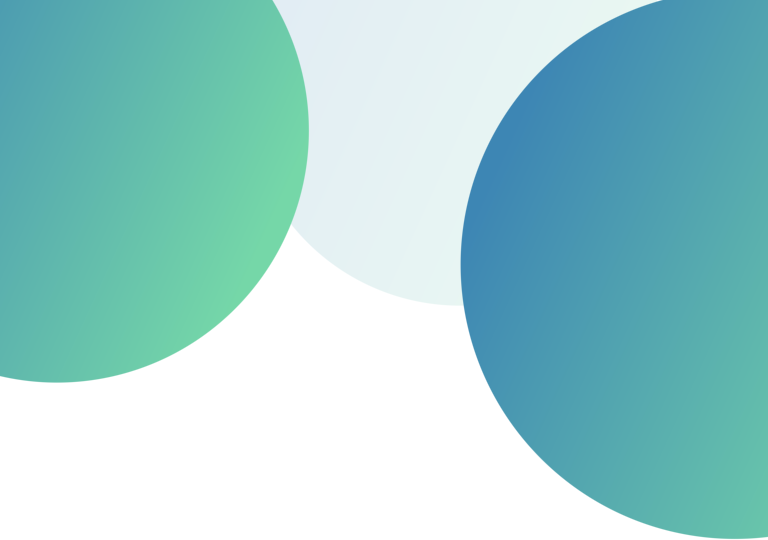
Give the GLSL for this background, as a WebGL 2 fragment shader.

```glsl
#version 300 es
precision highp float;

uniform vec2 u_resolution;
out vec4 outColor;

const vec3 WHITE = vec3(1.0);
const vec3 BLUE = vec3(0.24, 0.525, 0.705);
const vec3 GREEN = vec3(0.46, 0.845, 0.66);
const vec2 GRADIENT_DIRECTION = vec2(0.91, -0.415);
const float GRADIENT_REACH = 0.94;

float circleDistance(vec2 p, vec2 center, float radius) {
    return length(p - center) - radius;
}

// Blue to green ramp spanning one disc, running right and slightly down.
vec3 discGradient(vec2 p, vec2 center, float radius) {
    float along = dot(p - center, GRADIENT_DIRECTION) / (radius * GRADIENT_REACH);
    return mix(BLUE, GREEN, clamp(0.5 + 0.5 * along, 0.0, 1.0));
}

// Lays a gradient disc with a soft rim over the colour below it.
vec3 paintDisc(vec3 base, vec2 p, vec2 center, float radius, float opacity, float edge) {
    float d = circleDistance(p, center, radius);
    float coverage = 1.0 - smoothstep(-edge, edge, d);
    return mix(base, discGradient(p, center, radius), coverage * opacity);
}

void main() {
    // Coordinates in canvas heights, origin at the lower left.
    vec2 p = gl_FragCoord.xy / u_resolution.y;
    float edge = 0.8 / u_resolution.y;

    // Pale disc at the back, then the two solid discs.
    vec3 color = WHITE;
    color = paintDisc(color, p, vec2(0.852, 0.834), 0.4, 0.15, edge);
    color = paintDisc(color, p, vec2(0.1055, 0.758), 0.4665, 1.0, edge);
    color = paintDisc(color, p, vec2(1.361, 0.51), 0.508, 1.0, edge);

    outColor = vec4(color, 1.0);
}
```
